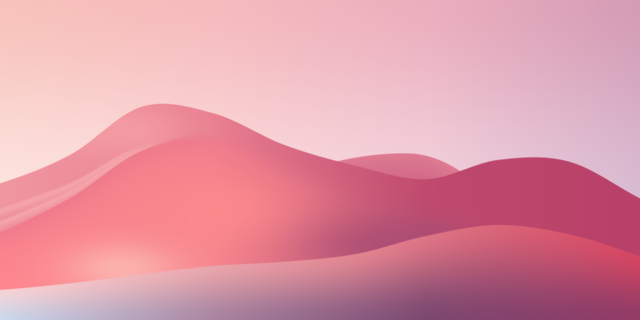
Write a WebGL 1 fragment shader that draws this background.

```glsl
precision highp float;
uniform vec2 u_resolution;

// Ridge heights at twelve evenly spaced knots, one beyond each side
const vec4 MAIN_A = vec4(0.375, 0.427, 0.518, 0.667);
const vec4 MAIN_B = vec4(0.646, 0.547, 0.482, 0.440);
const vec4 MAIN_C = vec4(0.500, 0.495, 0.380, 0.270);
const vec4 INNER_A = vec4(0.167, 0.271, 0.383, 0.529);
const vec4 INNER_B = vec4(0.570, 0.471, 0.401, 0.341);
const vec4 INNER_C = vec4(0.268, 0.193, 0.128, 0.060);
const vec4 FRONT_A = vec4(0.083, 0.094, 0.115, 0.143);
const vec4 FRONT_B = vec4(0.169, 0.182, 0.206, 0.263);
const vec4 FRONT_C = vec4(0.297, 0.268, 0.200, 0.128);

const vec2 FAR_PEAK = vec2(0.634, 0.521);
const vec2 FAR_FALLOFF = vec2(2.2, 7.7);
const float FOLD_GAP = 0.038;
const float FOLD_END = 0.28;
const float HORIZON = 0.45;

const vec3 FAR_LIGHT = vec3(0.87, 0.48, 0.57);
const vec3 FAR_DARK = vec3(0.82, 0.41, 0.53);
const vec3 FOLD_LIGHT = vec3(0.96, 0.65, 0.67);
const vec3 FOLD_DARK = vec3(0.92, 0.52, 0.58);
const vec3 CREST_PINK = vec3(0.91, 0.46, 0.54);
const vec3 CORAL = vec3(1.00, 0.55, 0.55);
const vec3 PEACH = vec3(0.99, 0.74, 0.71);
const vec3 SHADOW = vec3(0.63, 0.29, 0.45);
const vec3 SUNLIT = vec3(0.97, 0.66, 0.67);

// Catmull-Rom weights for knot distances
vec4 knotWeight(vec4 d) {
  d = abs(d);
  vec4 near = 1.0 + d * d * (1.5 * d - 2.5);
  vec4 far = 2.0 + d * (-4.0 + d * (2.5 - 0.5 * d));
  return mix(near, far, step(1.0, d)) * step(d, vec4(2.0));
}

float ridge(float x, vec4 a, vec4 b, vec4 c) {
  vec4 d = x * 9.0 + 1.0 - vec4(0.0, 1.0, 2.0, 3.0);
  return dot(a, knotWeight(d)) + dot(b, knotWeight(d - 4.0))
       + dot(c, knotWeight(d - 8.0));
}

// Four evenly spaced colour stops
vec3 ramp(float x, vec3 a, vec3 b, vec3 c, vec3 d) {
  vec3 t = clamp(x * 3.0 - vec3(0.0, 1.0, 2.0), 0.0, 1.0);
  return mix(mix(a, b, t.x), mix(c, d, t.z), t.y);
}

float glow(vec2 p, vec2 center, vec2 radius) {
  vec2 d = (p - center) / radius;
  return exp(-dot(d, d));
}

// Coverage below a crest
float below(float depth, float softness) {
  return smoothstep(-softness, softness, depth);
}

vec3 skyColor(vec2 p) {
  vec3 high = ramp(p.x, vec3(0.97, 0.76, 0.73), vec3(0.96, 0.73, 0.74),
                   vec3(0.92, 0.68, 0.74), vec3(0.83, 0.61, 0.71));
  vec3 low = ramp(p.x, vec3(0.99, 0.89, 0.87), vec3(0.99, 0.86, 0.86),
                  vec3(0.95, 0.82, 0.86), vec3(0.85, 0.73, 0.82));
  return mix(low, high, smoothstep(HORIZON - 0.1, 1.05, p.y));
}

vec3 mainColor(vec2 p) {
  vec3 c = ramp(p.x, vec3(0.94, 0.59, 0.63), vec3(0.91, 0.49, 0.56),
                vec3(0.75, 0.29, 0.43), vec3(0.72, 0.25, 0.41));
  return mix(c, SUNLIT, 0.6 * glow(p, vec2(0.20, 0.59), vec2(0.10, 0.09)));
}

vec3 innerColor(vec2 p, float depth) {
  vec3 c = ramp(p.x, vec3(1.00, 0.53, 0.56), vec3(0.96, 0.51, 0.55),
                vec3(0.72, 0.30, 0.44), vec3(0.73, 0.26, 0.42));
  float crest = exp(-max(depth, 0.0) * 14.0);
  c = mix(c, CREST_PINK, 0.7 * crest * (1.0 - smoothstep(0.3, 0.6, p.x)));
  c = mix(c, CORAL, 0.7 * glow(p, vec2(0.36, 0.34), vec2(0.12, 0.13)));
  c = mix(c, SHADOW, 0.65 * glow(p, vec2(0.60, 0.23), vec2(0.13, 0.09)));
  return mix(c, PEACH, 0.8 * glow(p, vec2(0.19, 0.16), vec2(0.09, 0.08)));
}

vec3 frontColor(float x, float depth) {
  vec3 top = ramp(x, vec3(0.97, 0.83, 0.84), vec3(0.92, 0.65, 0.67),
                  vec3(0.88, 0.46, 0.52), vec3(0.84, 0.27, 0.38));
  vec3 base = ramp(x, vec3(0.80, 0.85, 0.93), vec3(0.66, 0.52, 0.63),
                   vec3(0.48, 0.28, 0.44), vec3(0.57, 0.23, 0.40));
  return mix(top, base, smoothstep(-0.1, 1.05, depth));
}

void main() {
  vec2 p = gl_FragCoord.xy / u_resolution;
  float edge = 1.0 / u_resolution.y;
  vec3 color = skyColor(p);

  // Distant hill
  float offset = p.x - FAR_PEAK.x;
  float falloff = offset < 0.0 ? FAR_FALLOFF.x : FAR_FALLOFF.y;
  float depth = FAR_PEAK.y - falloff * offset * offset - p.y;
  color = mix(color, mix(FAR_LIGHT, FAR_DARK, depth * 12.0), below(depth, edge));

  // Main range
  depth = ridge(p.x, MAIN_A, MAIN_B, MAIN_C) - p.y;
  color = mix(color, mainColor(p), below(depth, edge));

  // Folds converging toward the inner crest
  float inner = ridge(p.x, INNER_A, INNER_B, INNER_C);
  float spread = max(1.0 - p.x / FOLD_END, 0.0);
  for (int i = 0; i < 2; i++) {
    depth = inner + FOLD_GAP * (2.0 - float(i)) * spread - p.y;
    vec3 fold = mix(FOLD_LIGHT, FOLD_DARK, smoothstep(0.0, 0.05, depth));
    color = mix(color, fold, below(depth, 2.0 * edge) * smoothstep(0.0, 0.4, spread));
  }

  // Inner hill, crisp on the left and melting away on the right
  depth = inner - p.y;
  float softness = edge + 0.06 * smoothstep(0.2, 0.5, p.x);
  color = mix(color, innerColor(p, depth), below(depth, softness));

  // Foreground slope
  float front = ridge(p.x, FRONT_A, FRONT_B, FRONT_C);
  depth = front - p.y;
  color = mix(color, frontColor(p.x, depth / front), below(depth, edge));

  gl_FragColor = vec4(color, 1.0);
}
```
